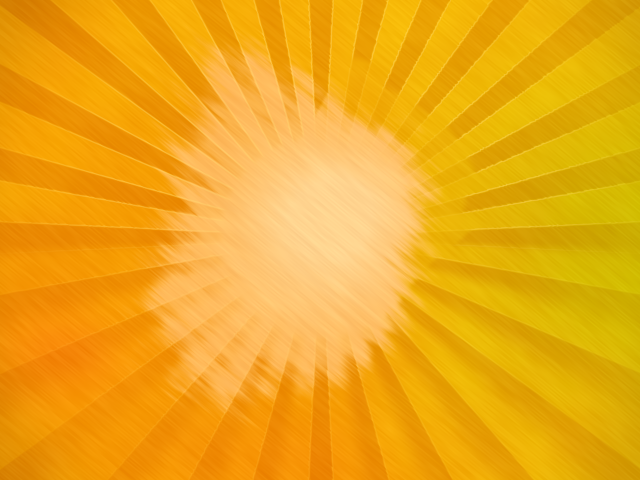
Reproduce this background procedurally as a WebGL 2 fragment shader.

```glsl
#version 300 es
precision highp float;
// Warm sunburst: soft peach glow, golden rays and diagonal brushed grain.
uniform vec2 u_resolution;
out vec4 fragColor;

const float TAU = 6.2831853;
const float RAY_COUNT = 28.0;
const vec2 STROKE = vec2(0.77, -0.64);
const vec3 AMBER = vec3(0.965, 0.61, 0.01);
const vec3 GOLD = vec3(0.97, 0.715, 0.03);
const vec3 OLIVE = vec3(0.82, 0.735, 0.0);
const vec3 EMBER = vec3(0.99, 0.54, 0.05);
const vec3 PEACH = vec3(1.0, 0.72, 0.34);
const vec3 CREAM = vec3(1.0, 0.83, 0.56);

float hash(vec2 p) {
    vec3 q = fract(vec3(p.xyx) * 0.1031);
    q += dot(q, q.yzx + 33.33);
    return fract((q.x + q.y) * q.z);
}

float valueNoise(vec2 p) {
    vec2 i = floor(p), f = fract(p);
    f = f * f * (3.0 - 2.0 * f);
    return mix(mix(hash(i), hash(i + vec2(1, 0)), f.x),
               mix(hash(i + vec2(0, 1)), hash(i + vec2(1, 1)), f.x), f.y);
}

float fbm(vec2 p) {
    float sum = 0.0, amp = 0.5;
    for (int k = 0; k < 4; k++) {
        sum += amp * valueNoise(p);
        p = p * 2.03 + 17.0;
        amp *= 0.5;
    }
    return sum;
}

// Soft elliptical spot, 1 at its centre.
float spot(vec2 p, vec2 centre, vec2 radius) {
    vec2 d = (p - centre) / radius;
    return exp(-dot(d, d));
}

// Coordinates along and across the brush strokes.
vec2 strokeSpace(vec2 p) {
    return vec2(dot(p, STROKE), dot(p, vec2(-STROKE.y, STROKE.x)));
}

// x: dark wedge coverage, y: thin outline, z: random value of the wedge.
// The side facing away from the top is blurred by softness.
vec3 rays(vec2 p, float pixel, float softness) {
    float arc = TAU / RAY_COUNT * length(p);
    float turn = atan(p.x, p.y) / TAU * RAY_COUNT;
    float id = floor(turn + 0.5);
    float across = (turn - id) * sign(turn);
    float near = (-across - 0.21) * arc;
    float far = (across - 0.21) * arc;
    float blur = pixel + 0.22 * softness * arc;
    float wedge = (1.0 - smoothstep(-pixel, pixel, near)) * (1.0 - smoothstep(-blur, blur, far));
    float nearLine = 1.0 - smoothstep(0.0, 1.3 * pixel, abs(near - pixel));
    float farLine = 1.0 - smoothstep(0.0, 1.3 * pixel, abs(far - pixel));
    return vec3(wedge, max(nearLine, farLine * (1.0 - softness)),
                hash(vec2(mod(id, RAY_COUNT), 7.0)));
}

// Broad colour field behind the rays.
vec3 backdrop(vec2 p) {
    vec3 c = mix(AMBER, GOLD, smoothstep(-0.1, 0.28, p.x + 0.25 * p.y));
    c = mix(c, GOLD, 0.65 * spot(p, vec2(-0.25, 0.48), vec2(0.42, 0.28)));
    c = mix(c, GOLD, 0.35 * spot(p, vec2(-0.66, 0.08), vec2(0.12, 0.08)));
    c = mix(c, OLIVE, spot(p, vec2(0.70, -0.02), vec2(0.40, 0.40)));
    c = mix(c, EMBER, 0.75 * spot(p, vec2(-0.54, -0.24), vec2(0.17, 0.10)));
    return mix(c, EMBER, 0.35 * spot(p, vec2(-0.1, -0.46), vec2(0.25, 0.10)));
}

// Irregular extent of the central light.
float glowField(vec2 p) {
    float g = 1.05 * spot(p, vec2(-0.03, 0.0), vec2(0.24, 0.23));
    g += 0.50 * spot(p, vec2(-0.19, 0.27), vec2(0.16, 0.18));
    g += 0.55 * spot(p, vec2(-0.20, -0.26), vec2(0.17, 0.13));
    g += 0.35 * spot(p, vec2(0.08, 0.16), vec2(0.14, 0.14));
    g += 0.35 * spot(p, vec2(0.05, -0.21), vec2(0.11, 0.10));
    return g + 0.32 * spot(p, vec2(-0.27, -0.04), vec2(0.13, 0.12));
}

void main() {
    float pixel = 1.0 / u_resolution.y;
    vec2 p = (gl_FragCoord.xy - 0.5 * u_resolution) * pixel - vec2(0.002, 0.005);
    vec2 s = strokeSpace(p);
    float grain = valueNoise(s * vec2(22.0, 330.0) + 90.0) - 0.5;
    float streak = fbm(s * vec2(9.0, 75.0) + 40.0) - 0.47;
    float cloud = fbm(p * 7.0 + 20.0) - 0.47;

    // Rays with crisp edges, softer on their lower side below the centre
    float upper = smoothstep(-0.12, 0.10, p.y);
    float r = length(p);
    vec3 ray = rays(p + 0.0025 * STROKE * grain, pixel, 1.0 - upper);
    float start = mix(0.20, 0.25 + 0.14 * ray.z, upper * smoothstep(-0.05, 0.05, p.x));
    float reach = 0.3 * smoothstep(0.13, 0.28, r) + 0.7 * smoothstep(start, start + 0.02, r);
    float lowerLeft = spot(p, vec2(-0.45, -0.32), vec2(0.40, 0.30));
    float dark = ray.x * reach * (1.0 - 0.6 * lowerLeft);
    dark *= 1.0 - 0.45 * smoothstep(0.35, 0.75, p.x);

    // Golden field shaded by the wedges and a light vignette
    vec3 color = backdrop(p + 0.06 * cloud);
    color *= 1.0 + cloud * vec3(0.03, 0.12, 0.2);
    color *= mix(vec3(1), vec3(0.95, 0.87, 0.3), dark);
    color *= 1.0 - 0.10 * smoothstep(0.62, 0.86, r);

    // Peach light with a brushed rim reaches farther between the wedges
    float field = glowField(p) + 0.6 * cloud + 0.40 * streak + 0.06 * grain - 0.15 * dark;
    float glow = smoothstep(0.26, 0.64, field);
    color = mix(color, PEACH, glow * (1.0 - 0.25 * dark));
    float core = spot(p, vec2(0.01, 0.01), vec2(0.20, 0.19));
    core += 0.35 * spot(p, vec2(0.04, 0.08), vec2(0.13, 0.09));
    color = mix(color, CREAM, clamp(core + 0.25 * streak, 0.0, 1.0) * glow);

    // Pale wedge outlines and brushed grain
    float outline = ray.y * reach * (0.3 + 0.7 * upper) * (1.0 - smoothstep(0.4, 0.8, r));
    color = mix(color, vec3(1.0, 0.84, 0.42), 0.45 * outline);
    color += (0.045 * grain + 0.04 * streak) * vec3(0.5, 0.9, 0.8);
    fragColor = vec4(clamp(color, 0.0, 1.0), 1.0);
}
```
